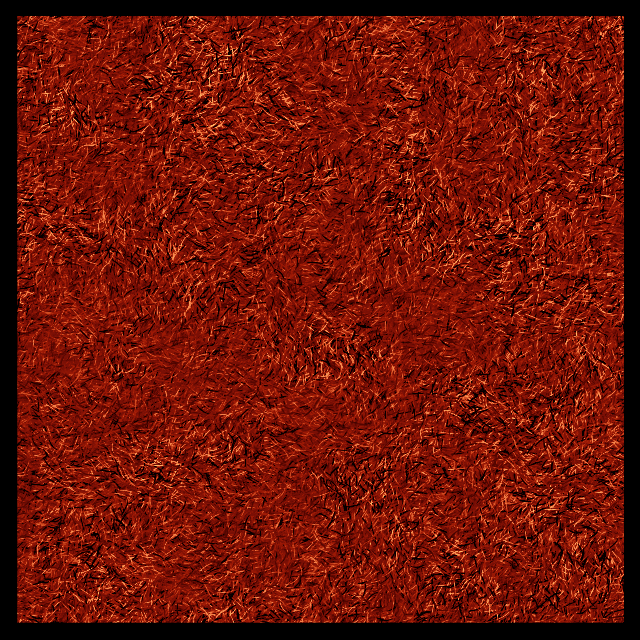
Write a Shadertoy shader that draws this texture.

```glsl
// Draws a dense mat of fine red and orange fibres inside a black border.

vec3 hash3(vec3 p) {
    p = fract(p * vec3(0.1031, 0.1030, 0.0973));
    p += dot(p, p.yxz + 33.33);
    return fract((p.xxy + p.yxx) * p.zyx);
}

float valueNoise(vec2 p) {
    vec2 cell = floor(p), f = fract(p);
    f = f * f * (3.0 - 2.0 * f);
    float low = mix(hash3(vec3(cell, 5.0)).x, hash3(vec3(cell + vec2(1, 0), 5.0)).x, f.x);
    float high = mix(hash3(vec3(cell + vec2(0, 1), 5.0)).x, hash3(vec3(cell + 1.0, 5.0)).x, f.x);
    return mix(low, high, f.y);
}

// Black through deep red to pale orange
vec3 emberRamp(float tone) {
    vec3 color = mix(vec3(0.02, 0.0, 0.0), vec3(0.32, 0.02, 0.0), smoothstep(0.0, 0.17, tone));
    color = mix(color, vec3(0.48, 0.06, 0.02), smoothstep(0.17, 0.42, tone));
    color = mix(color, vec3(0.62, 0.10, 0.02), smoothstep(0.42, 0.68, tone));
    color = mix(color, vec3(0.82, 0.30, 0.13), smoothstep(0.68, 0.86, tone));
    color = mix(color, vec3(0.95, 0.51, 0.29), smoothstep(0.86, 0.97, tone));
    return mix(color, vec3(1.0, 0.76, 0.42), smoothstep(0.97, 1.2, tone));
}

// Coverage of a slightly bent strand lying along the x axis
float strand(vec2 p, float halfLength, float halfWidth, float bend, float pixel) {
    float side = abs(p.y - bend * (p.x * p.x - 0.2));
    float taper = halfWidth * (1.0 - 0.4 * abs(p.x) / halfLength);
    float body = clamp((taper - side) / pixel + 0.5, 0.0, 1.0);
    return body * clamp((halfLength - abs(p.x)) / pixel + 0.5, 0.0, 1.0);
}

// Lays strands over a grainy ground, one per grid cell and layer
float fibreTone(vec2 uv, float density, float pixel) {
    float tone = 0.2 + 0.5 * valueNoise(uv * 260.0);
    for (int layer = 0; layer < 12; layer++) {
        float id = float(layer);
        vec2 offset = id * vec2(7.37, 3.71);
        vec2 grid = uv * density + offset;
        for (int k = 0; k < 9; k++) {
            vec2 cell = floor(grid) + vec2(k % 3 - 1, k / 3 - 1);
            vec3 place = hash3(vec3(cell, id + 11.0));
            vec3 look = hash3(vec3(cell, id + 47.0));
            vec2 center = cell + place.xy;
            float flow = valueNoise((center - offset) / density * 16.0);
            float angle = 0.7 + 2.6 * (flow - 0.5) + 2.2 * (place.z - 0.5);
            float c = cos(angle), s = sin(angle);
            vec2 local = mat2(c, -s, s, c) * (grid - center);
            float cover = strand(local, mix(0.35, 0.9, look.y), mix(0.085, 0.055, look.x),
                                 0.7 * (look.z - 0.5), pixel * density);
            tone = mix(tone, look.x, cover);
        }
    }
    return tone;
}

void mainImage(out vec4 fragColor, in vec2 fragCoord) {
    vec2 uv = fragCoord / iResolution.xy;
    float pixel = 1.0 / min(iResolution.x, iResolution.y);

    // Clumps of strong contrast between calmer patches
    float clump = 0.6 * valueNoise(uv * 11.0) + 0.4 * valueNoise(uv * 27.0 + 9.0);
    float tone = fibreTone(uv, 70.0, pixel);
    tone = 0.46 + (tone - 0.48) * mix(0.75, 1.75, clump);
    tone += 0.1 * (valueNoise(uv * 400.0 + 3.0) - 0.5);

    // Black border
    vec2 edge = abs(uv - 0.501) - 0.474;
    float inside = clamp(0.5 - max(edge.x, edge.y) / pixel, 0.0, 1.0);
    fragColor = vec4(emberRamp(tone) * inside, 1.0);
}
```
